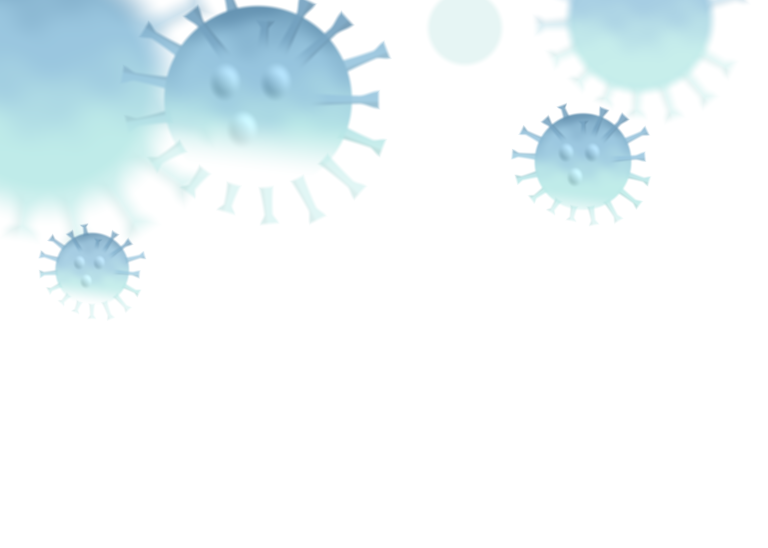
Reproduce this background procedurally as a Shadertoy shader.

```glsl
// Soft blue spiked spheres drifting along the top of a white field.
#define DEEP vec3(0.45, 0.63, 0.75)
#define BLUE vec3(0.59, 0.77, 0.87)
#define MINT vec3(0.74, 0.92, 0.91)
#define HAZE vec3(0.90, 0.96, 0.955)
#define SPIKES 17
#define STALK 0.04
#define CAP 0.09
#define MOTTLE 0.16

const float TAU = 6.2831853;

// Coverage of a shape from its signed distance
float cover(float d, float soft) {
    return 1.0 - smoothstep(-soft, soft, d);
}

// Vertical colour ramp, mint below to deep blue above
vec3 ramp(float y) {
    vec3 tint = mix(MINT, BLUE, smoothstep(-0.6, 0.4, y));
    return mix(tint, DEEP, smoothstep(0.4, 1.05, y));
}

// Layered sines for the cloudy surface
float mottle(vec2 q) {
    float broad = sin(q.x * 5.1 + 1.7 * sin(q.y * 3.7)) * sin(q.y * 4.6 + q.x);
    float fine = sin(q.x * 11.0 - q.y * 4.0 + 2.0) * sin(q.y * 10.0 + q.x * 3.0);
    return 0.7 * broad + 0.3 * fine;
}

// Stalk that thickens at its root and flares into a cap
float spikeDistance(vec2 q, vec2 dir, float root, float tip) {
    float along = dot(q, dir);
    float h = clamp((along - root) / (tip - root), 0.0, 1.0);
    float width = STALK + 0.03 * (1.0 - h) * (1.0 - h);
    width = mix(width, CAP, smoothstep(0.72, 1.0, h));
    float side = abs(dot(q, vec2(-dir.y, dir.x))) - width;
    float ends = max(root - along, along - tip);
    return max(side, ends);
}

// One ring of spikes, either behind or in front of the body
void paintSpikes(inout vec3 col, vec2 q, float soft, float opacity,
                 float fade, float turn, bool inFront) {
    for (int i = 0; i < SPIKES; i++) {
        float k = float(i);
        float base = k * TAU / float(SPIKES);
        bool facing = i == 0 || (sin(base) > 0.6 && i != 5);
        if (facing != inFront) continue;
        float angle = base + turn;
        vec2 dir = vec2(cos(angle), sin(angle));
        float tip = 1.35 + 0.12 * cos(0.9 * (k - 1.0));
        if (facing) tip -= 0.14 + 0.26 * smoothstep(0.95, 1.0, sin(base));
        float root = facing ? 0.52 : 0.94;
        float a = cover(spikeDistance(q, dir, root, tip), soft);
        vec3 tint = ramp(q.y + (facing ? 0.25 : 0.0));
        tint *= mix(1.0, 0.93, smoothstep(0.0, 0.05, dot(q, vec2(dir.y, -dir.x))));
        float strength = mix(0.45, 0.9, fade);
        if (facing) strength *= smoothstep(root, root + 0.25, dot(q, dir));
        col = mix(col, tint, a * opacity * strength);
    }
}

// Shallow oval knobs on the face of the sphere
float knobShade(vec2 q) {
    float shade = 0.0;
    for (int i = 0; i < 3; i++) {
        float angle = 0.61 + float(i) * 1.92;
        vec2 d = q - vec2(-0.08, 0.0) - 0.33 * vec2(cos(angle), sin(angle));
        float oval = cover(length(d * vec2(1.0, 0.85)) - 0.13, 0.06);
        shade += oval * (d.x + d.y) * 0.9;
    }
    return shade;
}

// Whole particle: rear spikes, body, front spikes
void paintParticle(inout vec3 col, vec2 p, vec2 centre, float radius, float soft,
                   float opacity, float fadeFrom, float turn) {
    vec2 q = (p - centre) / radius;
    if (dot(q, q) > 4.0) return;
    soft = max(soft, 1.0 / (iResolution.y * radius));
    float spikeSoft = min(soft, 0.1);
    float spikeOpacity = opacity * (soft > 0.06 ? 0.6 : 1.0);
    float fade = smoothstep(fadeFrom, fadeFrom + 0.65, q.y + 0.12 * q.x);
    paintSpikes(col, q, spikeSoft, spikeOpacity, fade, turn, false);

    float r = length(q);
    vec3 tint = ramp(q.y + MOTTLE * mottle(q));
    if (soft < 0.06) {
        tint += knobShade(q);
        tint -= 0.05 * smoothstep(0.75, 1.0, r) * smoothstep(-0.2, 0.6, q.y);
    }
    col = mix(col, tint, cover(r - 1.0, soft) * opacity * fade);
    if (soft < 0.06)
        paintSpikes(col, q, spikeSoft, spikeOpacity, fade, turn, true);
}

void mainImage(out vec4 fragColor, in vec2 fragCoord) {
    vec2 p = fragCoord / iResolution.xy * vec2(1.399, 1.0);
    vec3 col = vec3(1.0);

    // Distant pale disc
    col = mix(col, HAZE, cover(length(p - vec2(0.847, 0.949)) - 0.067, 0.007));

    // Blurred particles, then sharper ones
    paintParticle(col, p, vec2(1.166, 0.964), 0.131, 0.09, 0.85, -3.0, -0.13);
    paintParticle(col, p, vec2(0.082, 0.845), 0.219, 0.20, 0.97, -3.0, 0.12);
    paintParticle(col, p, vec2(0.470, 0.818), 0.171, 0.025, 1.0, -0.80, 0.0);
    paintParticle(col, p, vec2(1.062, 0.705), 0.088, 0.035, 0.95, -1.25, 0.08);
    paintParticle(col, p, vec2(0.168, 0.508), 0.067, 0.045, 0.85, -1.0, -0.1);

    fragColor = vec4(clamp(col, 0.0, 1.0), 1.0);
}
```
